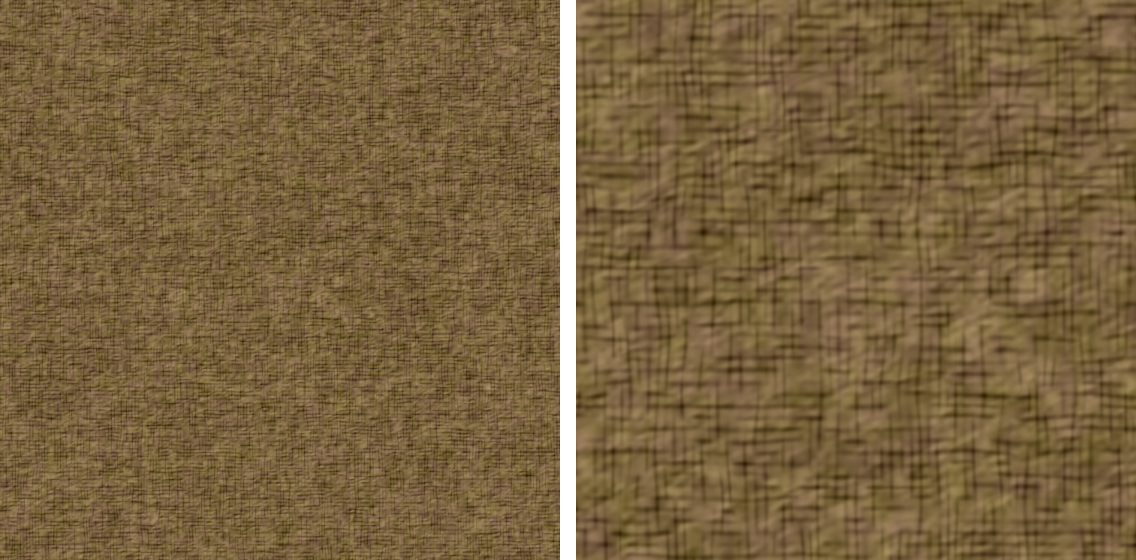
Left: the whole. Right: its middle third, enlarged.
A WebGL 1 fragment shader for this texture:

```glsl
precision highp float;
// Coarse ochre-brown woven cloth: fine warp and weft yarns with short broken
// gaps, slanted fibres and faint blotches. Each layer is cellular value noise
// stretched along its yarn; cosines carve the gaps between the threads.

uniform vec2 u_resolution;

const float TAU = 6.28318;

float hash(vec2 p) {
  vec3 q = fract(p.xyx * 0.1031);
  q += dot(q, q.yzx + 33.33);
  return fract((q.x + q.y) * q.z);
}

float noise(vec2 p) {
  vec2 cell = floor(p);
  vec2 f = fract(p);
  f = f * f * (3.0 - 2.0 * f);
  float low = mix(hash(cell), hash(cell + vec2(1.0, 0.0)), f.x);
  float high = mix(hash(cell + vec2(0.0, 1.0)), hash(cell + 1.0), f.x);
  return mix(low, high, f.y);
}

// Noise centred on zero
float vary(vec2 p) {
  return noise(p) - 0.5;
}

// Dark line at every whole number
float gapLine(float x) {
  float wave = 0.5 + 0.5 * cos(TAU * x);
  return wave * sqrt(wave);
}

void main() {
  vec2 uv = gl_FragCoord.xy / u_resolution;

  // Slightly wandering thread grid
  vec2 bend = vec2(vary(uv * vec2(60.0, 30.0)), vary(uv * vec2(30.0, 60.0) + 70.0));
  vec2 thread = (uv + 0.004 * bend) * vec2(186.0, 146.0);
  vec2 nearestGap = floor(thread + 0.5);

  // Gaps break up into short dashes
  float weftGap = gapLine(thread.y)
    * smoothstep(0.1, 0.85, noise(vec2(thread.x * 0.42, nearestGap.y + 300.0)));
  float warpGap = gapLine(thread.x)
    * smoothstep(0.2, 0.9, noise(vec2(nearestGap.x + 500.0, thread.y * 0.40)));

  // Uneven yarn tones, slanted fibres, grain and faint blotches
  float weft = vary(vec2(thread.x * 0.16, thread.y + 40.0));
  float warp = vary(vec2(thread.x + 90.0, thread.y * 0.18));
  vec2 slanted = vec2(thread.x + 0.4 * thread.y, thread.y - 0.35 * thread.x);
  float fibre = vary(slanted * vec2(0.55, 1.8) + 700.0);
  float grain = vary(thread * vec2(1.3, 1.7) + 400.0);
  float blotch = vary(uv * vec2(9.0, 13.0)) + vary(uv * vec2(24.0, 38.0) + 20.0);

  float light = 0.66 - 0.56 * weftGap - 0.40 * warpGap
    + 0.36 * weft + 0.30 * warp + 0.62 * fibre + 0.35 * grain + 0.08 * blotch;

  // Shadow to ochre, drifting between olive and reddish brown
  vec3 color = mix(vec3(0.36, 0.275, 0.15), vec3(0.59, 0.49, 0.335), light);
  float tint = vary(thread * vec2(0.22, 0.8) + 150.0)
    + vary(thread * vec2(0.8, 0.22) + 230.0);
  color += tint * vec3(0.01, -0.012, 0.04);

  gl_FragColor = vec4(color, 1.0);
}
```
